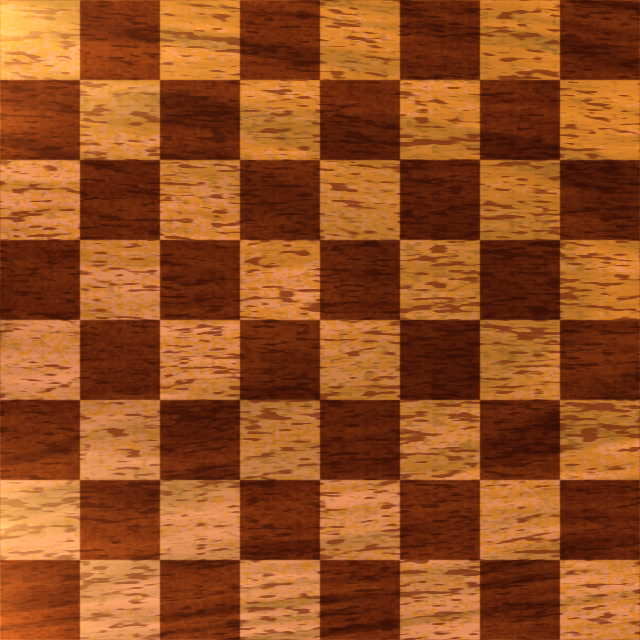
Write a three.js fragment shader that draws this pattern.

```glsl
// Wooden chequerboard of 8 by 8 squares with grain and arched figure running through it.
varying vec2 vUv;

float hash(vec2 p) {
  return fract(sin(dot(p, vec2(127.1, 311.7))) * 43758.5);
}

float noise(vec2 p) {
  vec2 cell = floor(p), f = fract(p);
  f = f * f * (3.0 - 2.0 * f);
  return mix(mix(hash(cell), hash(cell + vec2(1.0, 0.0)), f.x),
             mix(hash(cell + vec2(0.0, 1.0)), hash(cell + vec2(1.0, 1.0)), f.x), f.y);
}

float fbm(vec2 p) {
  float sum = 0.0, gain = 0.5;
  for (int i = 0; i < 4; i++) {
    sum += gain * noise(p);
    p = p * 2.03 + 17.3;
    gain *= 0.5;
  }
  return sum / 0.9375;
}

// Short horizontal pores; higher density gives more of them.
float pores(vec2 p, vec2 scale, float density) {
  float n = noise(p * scale) * 0.7 + noise(p * scale * vec2(2.1, 1.7) + 41.0) * 0.3;
  return smoothstep(0.72 - density, 0.9 - density, n);
}

void main() {
  vec2 uv = vUv;
  float rise = uv.y - 0.53;

  // Squares: the lower left one is dark
  vec2 board = uv * 8.0;
  vec2 side = clamp(sin(board * 3.14159) / 0.03, -1.0, 1.0);
  float light = 0.5 - 0.5 * side.x * side.y;
  float cellTone = hash(floor(board) + 3.0) - 0.5;

  // Arched growth rings opening to the left
  float ring = uv.x + 9.0 * rise * rise + 0.16 * (fbm(uv * vec2(5.0, 9.0)) - 0.5);
  float figure = smoothstep(0.5, 0.85, noise(vec2(ring * 9.0, uv.x * 2.5 + 5.0)));
  figure *= 0.45 + 0.55 * noise(uv * 7.0 + 9.0);

  // Fine grain converging slightly to the right
  vec2 along = vec2(uv.x, rise * (1.0 + 0.15 * uv.x) + 0.012 * fbm(uv * 8.0));
  float streak = fbm(along * vec2(9.0, 75.0));
  float longPore = pores(along, vec2(38.0, 210.0), 0.1 + 0.12 * figure);
  float finePore = pores(along + 7.0, vec2(75.0, 270.0), 0.13 + 0.1 * figure);
  float speckle = noise(uv * vec2(210.0, 250.0));

  // Sheen along the left edge, above and below the arches
  float sheen = exp(-5.5 * uv.x) * smoothstep(0.14, 0.36, abs(rise));
  sheen *= 0.35 + 0.9 * fbm(uv * vec2(5.0, 22.0) + 2.0);

  // Light wood: orange to the upper right, pinker to the lower left
  float pink = 0.5 + 0.5 * (0.45 - uv.y) + 0.35 * (0.45 - uv.x);
  pink = smoothstep(-0.22, 0.22, pink - 0.5 + 0.8 * (speckle - 0.5) + 0.7 * (streak - 0.5));
  vec3 maple = mix(vec3(0.83, 0.49, 0.15), vec3(0.84, 0.52, 0.34), pink);
  maple *= 1.0 + 0.28 * (streak - 0.5) + 0.06 * cellTone;
  maple = mix(maple, vec3(0.57, 0.37, 0.13), 0.55 * figure + 0.4 * finePore * (1.0 - sheen));
  maple = mix(maple, vec3(0.46, 0.17, 0.06), 0.75 * longPore * (1.0 - 0.6 * sheen));
  maple += sheen * vec3(0.42, 0.38, 0.22);

  // Dark wood
  float shade = 0.62 + 1.1 * (streak - 0.5) + 0.5 * (speckle - 0.5) + 0.2 * cellTone;
  vec3 walnut = mix(vec3(0.31, 0.09, 0.025), vec3(0.47, 0.19, 0.055), clamp(shade, 0.0, 1.0));
  walnut *= 1.0 + 0.16 * smoothstep(0.12, 0.45, abs(rise)) * (1.0 - uv.x);
  walnut = mix(walnut, vec3(0.22, 0.055, 0.02), 0.6 * figure + 0.3 * finePore);
  walnut = mix(walnut, vec3(0.18, 0.045, 0.015), 0.55 * longPore);
  walnut += sheen * vec3(0.4, 0.23, 0.09);

  gl_FragColor = vec4(mix(walnut, maple, light), 1.0);
}
```
